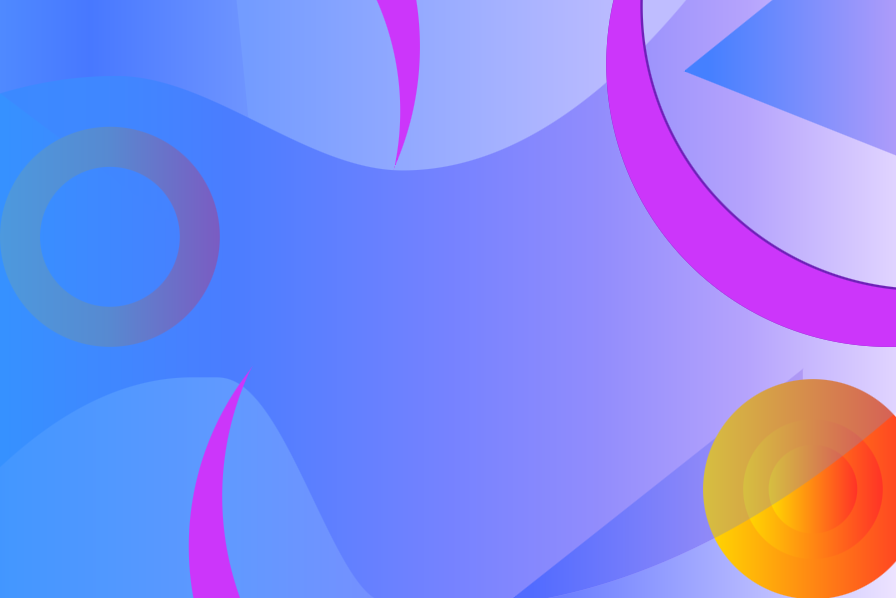
This background is drawn by a Shadertoy shader. Its source:

```glsl
// Abstract backdrop: a blue to lilac gradient with pale waves, magenta crescents,
// a translucent ring, a blue triangle and a nest of yellow to red discs.
// Each shape is a signed distance or height curve, layered from back to front.

const float ASPECT = 1.5;
const vec3 MAGENTA = vec3(0.80, 0.21, 0.98);
const vec3 SHADOW = vec3(0.43, 0.13, 0.72);
const vec3 YELLOW = vec3(1.00, 0.86, 0.00);
const vec3 RED = vec3(1.00, 0.20, 0.15);
const vec3 VEIL = vec3(0.55, 0.55, 0.70);

// Antialiased coverage of the region where d is negative
float cover(float d) {
    return clamp(0.5 - d / max(fwidth(d), 1e-5), 0.0, 1.0);
}

float disc(vec2 p, vec2 center, float radius) {
    return length(p - center) - radius;
}

// First disc with the second cut away
float crescent(vec2 p, vec2 c1, float r1, vec2 c2, float r2) {
    return max(disc(p, c1, r1), -disc(p, c2, r2));
}

vec3 blend(vec3 a, vec3 b, float from, float to, float x) {
    return mix(a, b, clamp((x - from) / (to - from), 0.0, 1.0));
}

vec3 bodyColor(float x) {
    vec3 c = blend(vec3(0.21, 0.57, 1.0), vec3(0.29, 0.49, 1.0), 0.0, 0.38, x);
    c = blend(c, vec3(0.46, 0.51, 1.0), 0.38, 0.75, x);
    c = blend(c, vec3(0.57, 0.55, 0.99), 0.75, 1.0, x);
    c = blend(c, vec3(0.71, 0.64, 0.99), 1.0, 1.25, x);
    return blend(c, vec3(0.88, 0.83, 1.0), 1.25, 1.5, x);
}

// Lower border of the upper pale area
float upperWave(float x) {
    float l = max(0.195 - x, 0.0), r = max(x - 0.674, 0.0);
    return mix(0.873, 0.715, smoothstep(0.195, 0.674, x)) - 0.77 * l * l + 1.265 * r * r;
}

// Upper border of the lower left hill
float lowerHill(float x) {
    float l = max(0.322 - x, 0.0);
    float t = pow(clamp((x - 0.361) / 0.284, 0.0, 1.0), 1.15);
    return 0.369 - 1.45 * l * l - 0.375 * smoothstep(0.0, 1.0, t);
}

// Rising curve across the lower right corner
float sweep(float x) {
    float d = max(x - 0.918, 0.0);
    return 0.2 * d + 0.573 * d * d;
}

void mainImage(out vec4 fragColor, in vec2 fragCoord) {
    vec2 p = fragCoord / iResolution.xy * vec2(ASPECT, 1.0);
    float x = p.x, y = p.y;
    vec3 body = bodyColor(x);
    vec3 col = body;

    // Faint darker fold at the left
    float fold = cover(0.844 - 0.75 * x - y) * (1.0 - smoothstep(0.0, 0.4, x));
    col = mix(col, vec3(0.25, 0.52, 1.0), 0.6 * fold);

    // Upper area: deep blue corner beside a pale panel
    vec3 corner = blend(vec3(0.31, 0.54, 1.0), vec3(0.28, 0.47, 1.0), 0.0, 0.15, x);
    corner = blend(corner, vec3(0.43, 0.58, 1.0), 0.15, 0.41, x);
    vec3 panel = blend(vec3(0.45, 0.61, 1.0), vec3(0.75, 0.74, 1.0), 0.41, 1.07, x);
    vec3 upper = mix(corner, panel, cover(0.396 + 0.1 * (1.0 - y) - x));
    col = mix(col, upper, cover(upperWave(x) - y));

    // Lower left hill
    vec3 hill = blend(vec3(0.26, 0.59, 1.0), vec3(0.38, 0.60, 1.0), 0.0, 0.39, x);
    hill = blend(hill, vec3(0.47, 0.56, 1.0), 0.39, 0.66, x);
    col = mix(col, hill, cover(y - lowerHill(x)));

    // Lower right wedge and the pale ground under the sweep
    float wedge = max(max(y - 0.79 * (x - 0.859), sweep(x) - y), x - 1.344);
    vec3 wedgeColor = blend(vec3(0.32, 0.42, 1.0), vec3(0.69, 0.60, 0.96), 0.89, 1.344, x);
    col = mix(col, wedgeColor, cover(wedge));
    vec3 ground = blend(vec3(0.40, 0.48, 1.0), vec3(0.93, 0.89, 1.0), 0.918, 1.5, x);
    col = mix(col, ground, cover(y - sweep(x)) * step(0.918, x));

    // Blue triangle
    vec2 t = p - vec2(1.145, 0.881);
    vec3 triColor = blend(vec3(0.27, 0.50, 1.0), vec3(0.68, 0.61, 0.98), 0.04, 0.355, t.x);
    col = mix(col, triColor, cover(max(t.y - 0.804 * t.x, -0.397 * t.x - t.y)));

    // Translucent ring
    vec2 ringCenter = vec2(0.184, 0.604);
    vec3 ringColor = blend(vec3(0.30, 0.60, 0.87), vec3(0.34, 0.54, 0.82), 0.0, 0.18, x);
    ringColor = blend(ringColor, vec3(0.48, 0.36, 0.76), 0.18, 0.368, x);
    col = mix(col, ringColor, cover(abs(disc(p, ringCenter, 0.1505)) - 0.0335));

    // Magenta crescents, the large one with a dark inner rim
    vec2 outerCenter = vec2(1.488, 0.893), innerCenter = vec2(1.549, 0.990);
    col = mix(col, SHADOW, cover(crescent(p, outerCenter, 0.473, innerCenter, 0.473)));
    col = mix(col, MAGENTA, cover(crescent(p, outerCenter, 0.473, innerCenter, 0.477)));
    float top = crescent(p, vec2(0.205, 0.922), 0.498, vec2(0.211, 0.814), 0.459);
    float bottom = crescent(p, vec2(0.793, 0.086), 0.477, vec2(0.870, 0.170), 0.498);
    col = mix(col, MAGENTA, cover(min(top, bottom)));

    // Nested discs, veiled above the sweep
    vec2 sunCenter = vec2(1.361, 0.182);
    float veil = 0.36 * cover(sweep(x) - y);
    for (int i = 0; i < 3; i++) {
        float radius = 0.184 * pow(0.635, float(i));
        vec3 sun = blend(YELLOW, RED, -radius, radius, x - sunCenter.x);
        col = mix(col, mix(sun, VEIL, veil), cover(disc(p, sunCenter, radius)));
    }
    fragColor = vec4(col, 1.0);
}
```
